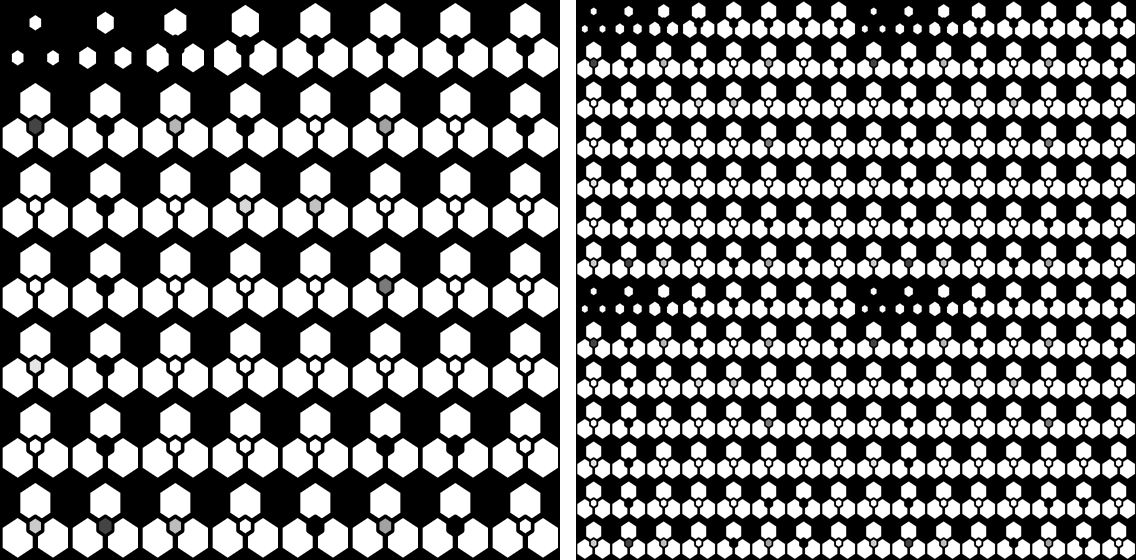
Left, the tile; right, the same tile 2 across and 2 down.
This pattern is drawn by a three.js fragment shader. Its source:

```glsl
varying vec2 vUv;

// All lengths are fractions of one cell, measured from its top left
const vec2 GRID = vec2(8.0, 7.0);
const vec2 TOP_CENTER = vec2(0.505, 0.285);
const vec2 SIDE_CENTER = vec2(0.505, 0.723);
const float SIDE_OFFSET = 0.2525;
const vec2 CORE_CENTER = vec2(0.505, 0.576);

const float PETAL_RADIUS = 0.2145;
const float FIRST_RADIUS = 0.083;
const float GROWTH_STEP = 0.037;
const float PETAL_ROUNDING = 0.006;

const float SOCKET_RADIUS = 0.130;
const float SOCKET_ROUNDING = 0.04;
const float LIGHT_CORE_RADIUS = 0.078;
const float DARK_CORE_RADIUS = 0.092;

const float EMPTY_SHARE = 0.23;
const float GRAY_SHARE = 0.25;
const float DARKEST_GRAY = 0.2;
const float LIGHTEST_GRAY = 0.95;

const vec3 BACKGROUND = vec3(0.0);
const vec3 PETAL_COLOR = vec3(1.0);

float hash(vec2 p) {
  return fract(sin(dot(p, vec2(127.1, 311.7))) * 43758.55);
}

// Signed distance to a pointy-topped hexagon, radius measured to its flat sides
float hexagon(vec2 p, float radius, float rounding) {
  const vec2 NORMAL = vec2(-0.866025, 0.5);
  const float HALF_SIDE = 0.57735;
  float inner = radius - rounding;
  p = abs(p.yx);
  p -= 2.0 * min(dot(NORMAL.yx * vec2(-1.0, 1.0), p.yx * vec2(0.0)) + dot(NORMAL, p), 0.0) * NORMAL;
  p -= vec2(clamp(p.x, -HALF_SIDE * inner, HALF_SIDE * inner), inner);
  return length(p) * sign(p.y) - rounding;
}

float coverage(float dist, float pixel) {
  return clamp(0.5 - dist / pixel, 0.0, 1.0);
}

// Brightness of the core: empty, gray or white
float coreTone(vec2 cell) {
  float pick = hash(cell + 3.0);
  float gray = mix(DARKEST_GRAY, LIGHTEST_GRAY, hash(cell + 19.0));
  float tone = pick < EMPTY_SHARE + GRAY_SHARE ? gray : 1.0;
  return pick < EMPTY_SHARE || cell.y < 0.5 ? 0.0 : tone;
}

void main() {
  vec2 grid = vec2(vUv.x, 1.0 - vUv.y) * GRID;
  vec2 cell = mod(floor(grid), GRID);
  vec2 p = fract(grid);
  float pixel = 0.5 * (fwidth(grid.x) + fwidth(grid.y));

  // Petals grow along the first row, then keep their full size
  float grown = min(PETAL_RADIUS, FIRST_RADIUS + GROWTH_STEP * cell.x);
  float radius = cell.y < 0.5 ? grown : PETAL_RADIUS;
  vec2 side = vec2(abs(p.x - SIDE_CENTER.x) - SIDE_OFFSET, p.y - SIDE_CENTER.y);
  float petals = min(hexagon(p - TOP_CENTER, radius, PETAL_ROUNDING),
                     hexagon(side, radius, PETAL_ROUNDING));

  // Dark socket cut from the petals, holding a small core
  vec2 q = p - CORE_CENTER;
  float tone = coreTone(cell);
  float socket = hexagon(q, SOCKET_RADIUS, SOCKET_ROUNDING);
  float core = hexagon(q, mix(DARK_CORE_RADIUS, LIGHT_CORE_RADIUS, tone), 0.0);

  vec3 color = mix(BACKGROUND, PETAL_COLOR, coverage(petals, pixel));
  color = mix(color, BACKGROUND, coverage(socket, pixel));
  color = mix(color, vec3(tone), coverage(core, pixel));
  gl_FragColor = vec4(color, 1.0);
}
```
